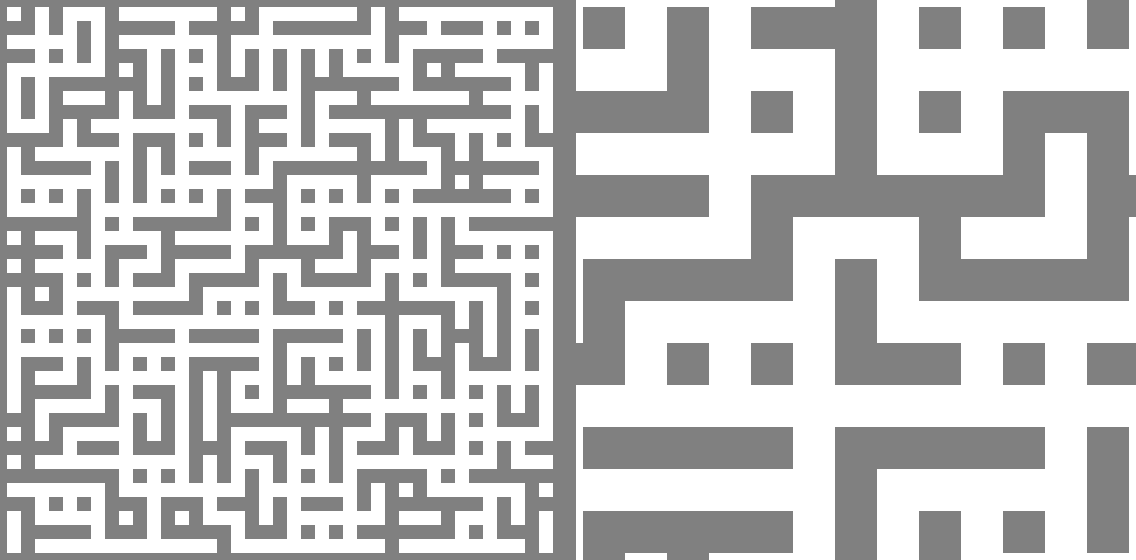
Left, the full canvas; right, a detail of the centre.
Reproduce this pattern procedurally as a WebGL 2 fragment shader.

```glsl
#version 300 es
precision highp float;
// Random grid maze: grey posts on a square lattice, joined here and there by walls.

uniform vec2 u_resolution;
out vec4 fragColor;

const float CELLS = 20.0;            // lattice steps across and down
const float HALF_WALL = 0.25;        // half the wall width, in lattice steps
const float ACROSS_CHANCE = 0.405;   // share of horizontal links that are built
const float UPWARD_CHANCE = 0.355;   // share of vertical links that are built
const vec3 FLOOR_COLOR = vec3(1.0);
const vec3 WALL_COLOR = vec3(0.5);

// Integer hash of a lattice point and a seed, giving 0 to 1.
float hash(vec2 point, uint seed) {
    uvec2 q = uvec2(point);
    uint h = q.x * 7919u + q.y * 104729u + seed * 6151u + 977u;
    h = (h ^ (h >> 16u)) * 0x45d9f3bu;
    h = (h ^ (h >> 15u)) * 0x45d9f3bu;
    h ^= h >> 16u;
    return float(h & 0xffffu) / 65536.0;
}

// 1 where a wall leaves this lattice point; the outer frame is always built.
float link(vec2 point, float line, float chance, uint seed) {
    bool onFrame = line < 0.5 || line > CELLS - 0.5;
    return onFrame || hash(point, seed) < chance ? 1.0 : 0.0;
}

// Pixel coverage of a centred band along each axis.
vec2 bandCoverage(vec2 offset, float halfWidth, vec2 pixelsPerCell) {
    return clamp(0.5 + (halfWidth - abs(offset)) * pixelsPerCell, 0.0, 1.0);
}

// Posts at every lattice point plus the links that join them.
float mazeWalls(vec2 p, vec2 pixelsPerCell) {
    vec2 start = floor(p);
    vec2 nearest = floor(p + 0.5);
    vec2 band = bandCoverage(p - nearest, HALF_WALL, pixelsPerCell);

    float across = link(vec2(start.x, nearest.y), nearest.y, ACROSS_CHANCE, 1u);
    float upward = link(vec2(nearest.x, start.y), nearest.x, UPWARD_CHANCE, 2u);

    float post = band.x * band.y;
    return post + across * band.y * (1.0 - band.x)
                + upward * band.x * (1.0 - band.y);
}

void main() {
    vec2 p = gl_FragCoord.xy / u_resolution * CELLS;
    float wall = mazeWalls(p, u_resolution / CELLS);
    fragColor = vec4(mix(FLOOR_COLOR, WALL_COLOR, wall), 1.0);
}
```
